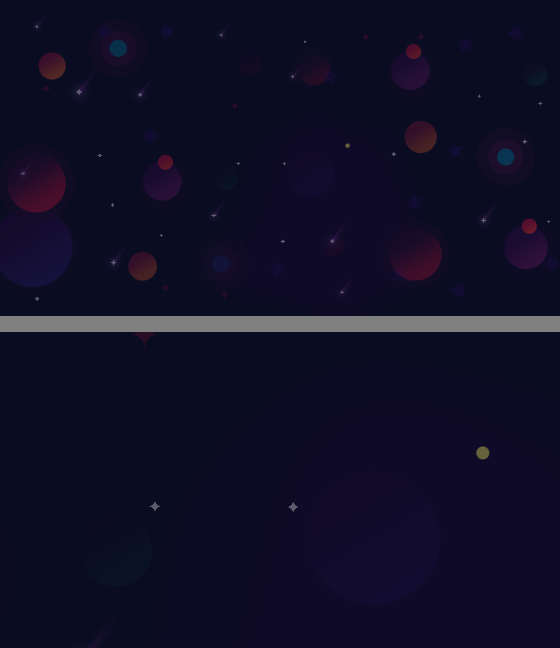
Top: the whole. Bottom: its middle third, enlarged.
This background is drawn by a WebGL 1 fragment shader. Its source:

```glsl
precision highp float;

uniform vec2 u_resolution;

vec2 hash2(vec2 p) {
    return fract(sin(vec2(dot(p, vec2(127.1, 311.7)), dot(p, vec2(269.5, 183.3)))) * 43758.5);
}

float gradientNoise(vec2 p) {
    vec2 i = floor(p), f = fract(p);
    vec2 u = f * f * f * (f * (f * 6.0 - 15.0) + 10.0);
    float a = dot(hash2(i) * 2.0 - 1.0, f);
    float b = dot(hash2(i + vec2(1, 0)) * 2.0 - 1.0, f - vec2(1, 0));
    float c = dot(hash2(i + vec2(0, 1)) * 2.0 - 1.0, f - vec2(0, 1));
    float d = dot(hash2(i + vec2(1, 1)) * 2.0 - 1.0, f - vec2(1, 1));
    return mix(mix(a, b, u.x), mix(c, d, u.x), u.y);
}

// Coverage of a shape from its signed distance, smoothed over about one pixel
float fill(float dist) {
    float w = 0.8 / u_resolution.y;
    return 1.0 - smoothstep(-w, w, dist);
}

float fivePointStar(vec2 p, float r) {
    float a = mod(atan(p.x, p.y + 1e-5) + 0.6283, 1.2566) - 0.6283;
    vec2 q = length(p) * vec2(cos(a), abs(sin(a)));
    return dot(q - vec2(r, 0.0), vec2(0.443, 0.896));
}

float sparkle(vec2 p, float r) {
    p = abs(p);
    return p.x + p.y + 1.3 * sqrt(p.x * p.y) - r;
}

// Disc shaded from its upper left to its lower right
vec3 disc(vec3 col, vec2 p, float r, vec3 dark, vec3 light) {
    float t = smoothstep(-0.8, 1.0, dot(p, vec2(0.5, -0.85)) / r);
    return mix(col, mix(dark, light, t), fill(length(p) - r));
}

vec3 halo(vec3 col, vec2 p, float r, vec3 tint, float alpha) {
    return mix(col, tint, alpha * fill(length(p) - r));
}

vec3 planet(vec3 col, vec2 p, float kind, float scale, float seed) {
    vec3 haze = vec3(0.085, 0.05, 0.155);
    if (kind < 0.5) {
        float r = 0.127 * scale;
        col = halo(col, p, r * 1.15, haze, 0.2);
        return disc(col, p, r, vec3(0.08, 0.04, 0.17), vec3(0.09, 0.07, 0.24));
    }
    if (kind < 1.5)
        return disc(col, p, mix(0.04, 0.052, seed), vec3(0.23, 0.06, 0.17), vec3(0.34, 0.16, 0.14));
    if (kind < 2.5) {
        col = halo(col, p, 0.092, haze, 0.55);
        col = halo(col, p, 0.056, vec3(0.13, 0.055, 0.18), 0.8);
        vec3 core = mix(vec3(0.10, 0.12, 0.34), vec3(0.03, 0.22, 0.33), step(0.5, seed));
        return disc(col, p, 0.027, core, core);
    }
    if (kind < 3.5)
        return disc(col, p, 0.037, vec3(0.06, 0.04, 0.15), vec3(0.15, 0.04, 0.15));
    if (kind < 4.5) {
        float r = 0.093 * scale;
        col = halo(col, p, r * 1.3, haze, 0.5);
        return disc(col, p, r, vec3(0.09, 0.045, 0.16), vec3(0.31, 0.055, 0.17));
    }
    if (kind < 5.5) {
        float r = 0.068 * scale;
        col = halo(col, p - vec2(0.01, -0.01), r * 1.35, haze, 0.4);
        col = disc(col, p, r, vec3(0.10, 0.045, 0.19), vec3(0.19, 0.065, 0.24));
        return disc(col, p - vec2(0.01, r), 0.024, vec3(0.34, 0.05, 0.18), vec3(0.42, 0.11, 0.16));
    }
    return disc(col, p, 0.038, vec3(0.05, 0.05, 0.14), vec3(0.04, 0.11, 0.17));
}

// Sparkles with or without a tail, dim stars, red diamonds and yellow dots
vec3 ornament(vec3 col, vec2 p, vec2 seed) {
    if (seed.x < 0.5) {
        float r = mix(0.007, 0.014, seed.y * seed.y);
        if (seed.x < 0.15) {
            vec2 q = vec2(dot(p, vec2(0.6, 0.8)), dot(p, vec2(0.8, -0.6)));
            float along = q.x / (r * 8.0);
            float tail = step(0.0, along) * max(1.0 - along, 0.0);
            tail *= 1.0 - smoothstep(0.1, 0.9, abs(q.y) / r);
            float glow = exp(-dot(p, p) / (r * r * 3.0));
            col += vec3(0.08, 0.02, 0.08) * tail + vec3(0.06, 0.04, 0.07) * glow;
        }
        return mix(col, vec3(0.42, 0.41, 0.47), 0.85 * fill(sparkle(p, r)));
    }
    if (seed.x < 0.8) {
        float tilt = seed.y - 0.5;
        p = mat2(cos(tilt), sin(tilt), -sin(tilt), cos(tilt)) * p;
        return mix(col, max(col, vec3(0.075, 0.045, 0.195)), fill(fivePointStar(p, 0.028)));
    }
    if (seed.x < 0.92)
        return mix(col, max(col, vec3(0.15, 0.035, 0.14)), fill(sparkle(p, 0.015)));
    return mix(col, vec3(0.40, 0.38, 0.23), fill(length(p) - mix(0.006, 0.01, seed.y)));
}

void main() {
    vec2 p = gl_FragCoord.xy / u_resolution.y;
    float aspect = u_resolution.x / u_resolution.y;

    // Night sky with a faint violet cloud
    float cloud = 0.33 + 0.4 * gradientNoise(p * 2.5) - length((p - vec2(aspect * 0.64, 0.25)) * vec2(0.65, 1.3));
    vec3 col = mix(vec3(0.038, 0.048, 0.130), vec3(0.058, 0.040, 0.152), smoothstep(-0.03, 0.12, cloud));

    // Planets on a jittered grid, larger and clearer towards the sides
    for (int i = 0; i < 18; i++) {
        vec2 cell = vec2(mod(float(i), 6.0), floor((float(i) + 0.5) / 6.0));
        vec2 seed = hash2(cell + 3.0);
        vec2 center = (cell + 0.25 + 0.5 * seed) / vec2(6, 3) * vec2(aspect, 1);
        float side = smoothstep(0.4, 2.0, abs(cell.x - 2.5));
        float kind = mod(cell.x + 4.0 * cell.y, 7.0);
        vec3 body = planet(col, p - center, kind, mix(0.55, 1.0, side), seed.y);
        col = mix(col, body, mix(0.4, 0.95, side));
    }

    // Small ornaments, one in each cell of a finer grid
    for (int y = -1; y <= 1; y++) {
        for (int x = -1; x <= 1; x++) {
            vec2 cell = floor(p / 0.2) + vec2(x, y);
            vec2 center = (cell + 0.15 + 0.7 * hash2(cell + 17.0)) * 0.2;
            col = ornament(col, p - center, hash2(cell + 41.0));
        }
    }

    gl_FragColor = vec4(col, 1.0);
}
```
